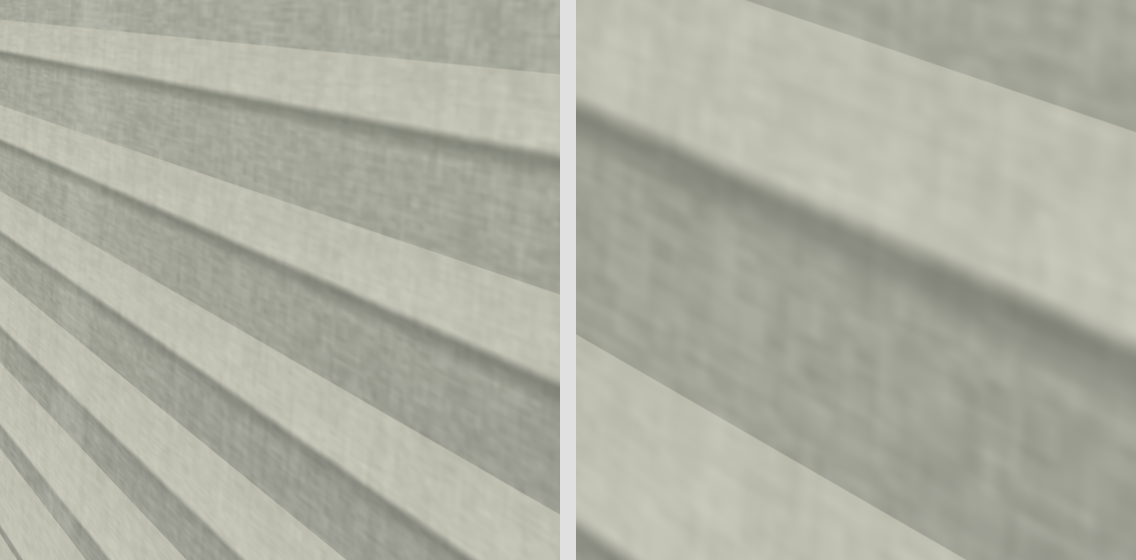
Left: the whole. Right: its middle third, enlarged.
Write a Shadertoy shader that draws this texture.

```glsl
// Pleated grey-green linen blind, its folds fanning out in perspective from the left.

float hash(vec2 p) {
    vec3 q = fract(p.xyx * vec3(0.1031, 0.1030, 0.0973));
    q += dot(q, q.yzx + 33.33);
    return fract((q.x + q.y) * q.z);
}

// Smooth cell noise centred on zero, from -0.5 to 0.5
float noise(vec2 p) {
    vec2 cell = floor(p), f = fract(p);
    f = f * f * (3.0 - 2.0 * f);
    return mix(mix(hash(cell), hash(cell + vec2(1, 0)), f.x),
               mix(hash(cell + vec2(0, 1)), hash(cell + vec2(1, 1)), f.x), f.y) - 0.5;
}

// Crossed threads: x runs along the pleat, y across it
float weave(vec2 p) {
    float weft = noise(p * vec2(11.0, 42.0));
    float warp = noise(p * vec2(40.0, 9.0) + 71.0);
    float slub = noise(p * vec2(26.0, 29.0) + 137.0);
    return weft * 0.42 + warp * 0.38 + slub * 0.45;
}

void mainImage(out vec4 fragColor, in vec2 fragCoord) {
    vec2 p = fragCoord / iResolution.xy;
    p.y = 1.0 - p.y;

    // Perspective pencil of lines: one pleat per unit of "across"
    float spacing = 0.153 + 0.24 * p.x;
    float across = (p.y - 0.033 - 0.098 * p.x) / spacing;
    float along = log(spacing + 0.015 * p.y) / 0.24;
    vec2 cloth = vec2(along, across);
    float pleat = floor(across), f = across - pleat;
    float soft = 1.5 / (iResolution.y * spacing);

    // Lit face, rounding over into the shaded face at the fold
    float fold = 0.38 + 0.018 * pleat * (pleat + 1.0);
    float lit = smoothstep(0.0, soft * 1.5, f) * (1.0 - smoothstep(fold - 0.04, fold + 0.025, f));
    float shadow = smoothstep(fold - 0.04, fold + 0.03, f) * (1.0 - smoothstep(fold + 0.02, fold + 0.15, f));
    shadow *= mix(1.0, 0.25, smoothstep(0.0, 4.0, pleat));

    vec3 shade = mix(vec3(0.655, 0.665, 0.612), vec3(0.615, 0.622, 0.578), smoothstep(0.0, 0.9, p.y));
    vec3 light = vec3(0.742, 0.745, 0.69) + 0.018 * smoothstep(0.1, fold, f);
    vec3 color = mix(shade, light, lit);
    color -= vec3(0.125, 0.125, 0.12) * shadow;

    // Pale vertical strip where light passes through the far cloth
    float column = p.x + 0.07 * p.y;
    float strip = smoothstep(0.135, 0.15, column) * (1.0 - smoothstep(0.19, 0.21, column));
    color += 0.032 * strip * (1.0 - 0.8 * lit);

    // Linen threads, vertical streaks and broad mottling
    float grain = weave(cloth) * mix(0.085, 0.055, lit);
    float streaks = noise(vec2(along * 22.0, across * 0.8)) * 0.022;
    float mottling = noise(cloth * vec2(7.0, 9.0) + 19.0) * 0.018;
    color += (grain + streaks + mottling) * (1.0 - 0.5 * shadow);

    fragColor = vec4(color, 1.0);
}
```
